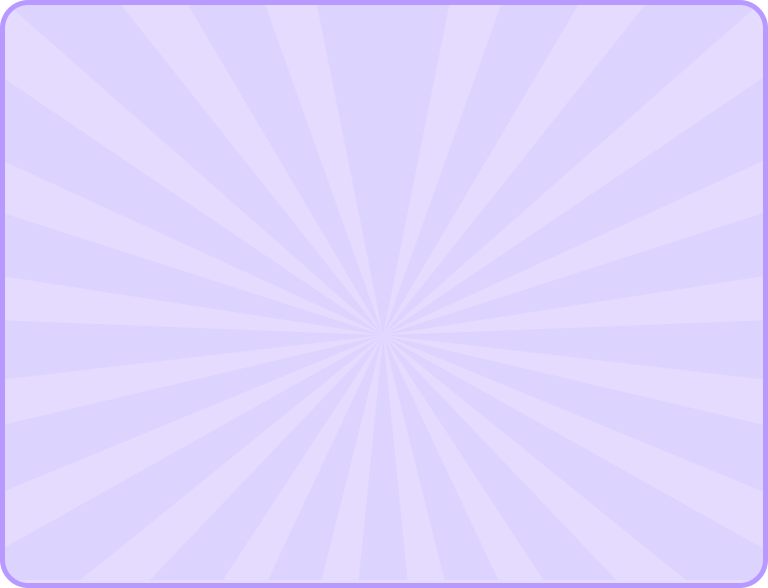
A WebGL 2 fragment shader for this background:

```glsl
#version 300 es
precision highp float;
// Pale lilac sunburst inside a rounded violet frame.
// Rays repeat evenly by angle around a low centre in a slightly widened
// space; the frame comes from a rounded-box distance function.

uniform vec2 u_resolution;
out vec4 fragColor;

// Lengths are in canvas heights, angles in degrees.
const vec3 DARK_LILAC = vec3(0.867, 0.828, 1.0);
const vec3 LIGHT_LILAC = vec3(0.898, 0.859, 1.0);
const vec3 FRAME_VIOLET = vec3(0.72, 0.60, 1.0);
const vec3 OUTSIDE = vec3(1.0);

const vec2 BURST_CENTRE = vec2(-0.0015, -0.070);
const float BURST_STRETCH = 1.134;
const float RAY_PERIOD = 17.5;
const float RAY_HALF_WIDTH = 3.72;
const float LAST_RAY = 9.0;

const float CORNER_RADIUS = 0.048;
const float FRAME_WIDTH = 0.0085;
const float BASE_STRIP_TOP = -0.4865;

float roundedBox(vec2 p, vec2 halfSize, float radius) {
    vec2 q = abs(p) - halfSize + radius;
    return length(max(q, 0.0)) + min(max(q.x, q.y), 0.0) - radius;
}

// Coverage of the region where the signed distance is negative.
float coverage(float dist, float pixel) {
    return clamp(0.5 - dist / pixel, 0.0, 1.0);
}

// Signed distance to the nearest ray, mirrored left to right.
float rayDistance(vec2 p) {
    vec2 d = (p - BURST_CENTRE) / vec2(BURST_STRETCH, 1.0);
    float angle = degrees(atan(abs(d.x), -d.y + 1e-6));
    float ray = min(floor(angle / RAY_PERIOD), LAST_RAY);
    float offset = abs(angle - (ray + 0.5) * RAY_PERIOD);
    return radians(offset - RAY_HALF_WIDTH) * length(d);
}

void main() {
    float pixel = 1.0 / u_resolution.y;
    vec2 p = (gl_FragCoord.xy - 0.5 * u_resolution) * pixel;
    vec2 halfSize = 0.5 * u_resolution * pixel;

    // Rays, with a thin light strip along the base
    float light = coverage(rayDistance(p), pixel);
    light = max(light, coverage(p.y - BASE_STRIP_TOP, pixel));
    vec3 colour = mix(DARK_LILAC, LIGHT_LILAC, light);

    // Frame and the area beyond its corners
    float box = roundedBox(p, halfSize, CORNER_RADIUS);
    colour = mix(FRAME_VIOLET, colour, coverage(box + FRAME_WIDTH, pixel));
    colour = mix(OUTSIDE, colour, coverage(box, pixel));

    fragColor = vec4(colour, 1.0);
}
```
